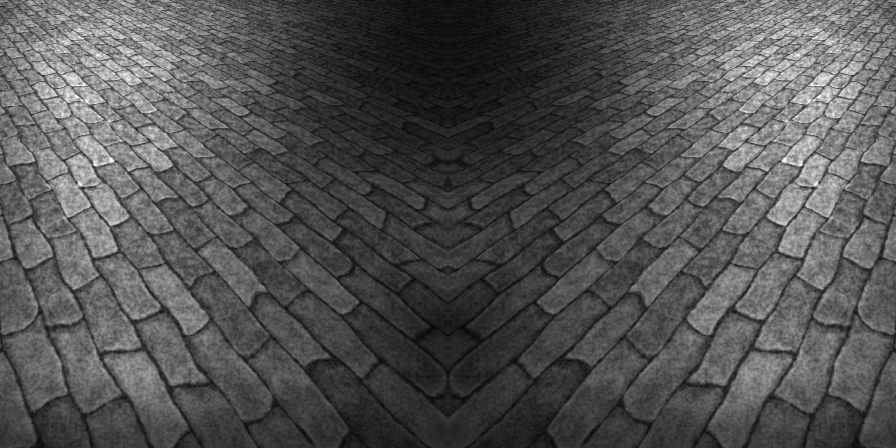
Write a WebGL 2 fragment shader that draws this texture.

```glsl
#version 300 es
precision highp float;
// Mirrored cobblestone pavement in perspective, lit by soft glows at the upper sides.

uniform vec2 u_resolution;
out vec4 fragColor;

// Layout, in units of canvas height; x runs from the side (0) to the mirror axis (1)
const vec2 COURSE_VANISH = vec2(-0.286, 1.26);
const vec2 JOINT_VANISH = vec2(2.34, 1.26);
const float COURSE_WIDTH = 0.098;
const float STONE_LENGTH = 0.42;
const float STONE_ASPECT = 1.9;
const float JOINT_GAP = 0.036;
const float CORNER_RADIUS = 0.10;
const float WARP = 0.20;

// Tones
const float BASE_LIGHT = 0.33;
const float GLOW_LIGHT = 0.31;
const float AMBIENT = 0.035;
const float JOINT_TONE = 0.36;
const float STONE_VARIATION = 0.36;
const float GRAIN = 0.55;
const float GRIT = 0.30;
const float RIM = 0.20;
const float GLINT = 0.32;

float hash(vec2 p) {
    vec3 q = fract(p.xyx * vec3(0.1031, 0.1030, 0.0973));
    q += dot(q, q.yzx + 33.33);
    return fract((q.x + q.y) * q.z);
}

vec2 gradient(vec2 cell) {
    float angle = 6.2832 * hash(cell);
    return vec2(cos(angle), sin(angle));
}

float gradientNoise(vec2 p) {
    vec2 i = floor(p), f = fract(p);
    vec2 w = f * f * f * (f * (f * 6.0 - 15.0) + 10.0);
    vec2 e = vec2(0.0, 1.0);
    float low = mix(dot(gradient(i), f), dot(gradient(i + e.yx), f - e.yx), w.x);
    float high = mix(dot(gradient(i + e.xy), f - e.xy), dot(gradient(i + e.yy), f - e.yy), w.x);
    return mix(low, high, w.y);
}

float fbm(vec2 p) {
    float sum = 0.0, amplitude = 0.6;
    for (int i = 0; i < 4; i++) {
        sum += amplitude * gradientNoise(p);
        p = mat2(1.6, 1.2, -1.2, 1.6) * p + 7.3;
        amplitude *= 0.58;
    }
    return sum;
}

float blob(vec2 p, vec2 centre, vec2 size) {
    vec2 d = (p - centre) / size;
    return exp(-dot(d, d));
}

float roundedBox(vec2 p, vec2 halfSize, float radius) {
    vec2 q = abs(p) - halfSize + radius;
    return length(max(q, 0.0)) + min(max(q.x, q.y), 0.0) - radius;
}

// Broad illumination: side glow, dark wedge on the axis, vignette
float illumination(vec2 p) {
    float light = BASE_LIGHT * mix(1.0, 0.68, smoothstep(0.25, 0.9, p.x));
    light += GLOW_LIGHT * blob(p, vec2(0.20, 0.84), vec2(0.30, 0.27));
    light += 0.09 * blob(p, vec2(0.16, 0.45), vec2(0.34, 0.25));
    light += 0.08 * blob(p, vec2(0.30, 0.18), vec2(0.16, 0.15));
    light *= 1.0 - 0.80 * smoothstep(0.46, 0.98, p.x) * smoothstep(0.42, 0.88, p.y);
    light *= 1.0 - 0.60 * blob(p, vec2(1.0, 0.24), vec2(0.16, 0.17));
    light *= mix(0.5, 1.0, smoothstep(-0.03, 0.2, p.y));
    light *= mix(0.8, 1.0, smoothstep(-0.02, 0.14, p.x));
    return light + AMBIENT;
}

void main() {
    vec2 uv = gl_FragCoord.xy / u_resolution;
    vec2 p = vec2(1.0 - abs(2.0 * uv.x - 1.0), uv.y);

    // Ground coordinates from two pencils of lines
    float depth = COURSE_VANISH.y - p.y;
    vec2 ground = vec2((p.x - JOINT_VANISH.x) / (depth * STONE_LENGTH),
                       (p.x - COURSE_VANISH.x) / (depth * COURSE_WIDTH));
    vec2 surface = ground * vec2(STONE_ASPECT, 1.0);
    float pixel = length(fwidth(surface)) * 0.4;
    vec2 wobble = vec2(gradientNoise(surface * 0.9), gradientNoise(surface * 0.9 + 41.7));
    ground += WARP * wobble;

    // Staggered courses of worn stones
    float course = floor(ground.y);
    float along = ground.x + 0.5 * course + 0.35 * hash(vec2(course, 5.0));
    vec2 id = vec2(floor(along), course) + 100.0;
    vec2 local = (vec2(fract(along), fract(ground.y)) - 0.5) * vec2(STONE_ASPECT, 1.0);
    float gap = JOINT_GAP * (0.5 + 1.1 * hash(id + 3.0));
    float edge = roundedBox(local, vec2(STONE_ASPECT, 1.0) * 0.5 - gap, CORNER_RADIUS);
    edge += 0.07 * fbm(surface * 4.0);
    float stone = 1.0 - smoothstep(-0.03 - pixel, 0.03 + pixel, edge);

    // Stone tone, rough grain and lit near edges
    float rough = fbm(surface * 2.6 + hash(id) * 20.0);
    float grit = gradientNoise(p * 110.0) + 0.7 * gradientNoise(p * 190.0);
    float tone = 1.0 + STONE_VARIATION * (hash(id + 9.0) - 0.5);
    tone += GRAIN * rough + GRIT * grit;
    float facing = local.x + local.y * 0.8;
    float rimBand = smoothstep(-0.16, -0.05, edge) * stone;
    tone += RIM * rimBand * sign(facing) * smoothstep(0.05, 0.4, abs(facing));
    float shade = mix(JOINT_TONE + 0.2 * grit, tone, stone);

    // Wet glints on joints inside the glow
    float wet = blob(p, vec2(0.18, 0.7), vec2(0.18, 0.25));
    float glint = smoothstep(0.25, 0.5, gradientNoise(p * 42.0 + 13.0)) * smoothstep(-0.16, 0.0, edge);
    float value = illumination(p) * max(shade, 0.05) + GLINT * glint * wet;
    fragColor = vec4(vec3(clamp(value, 0.0, 1.0)), 1.0);
}
```
